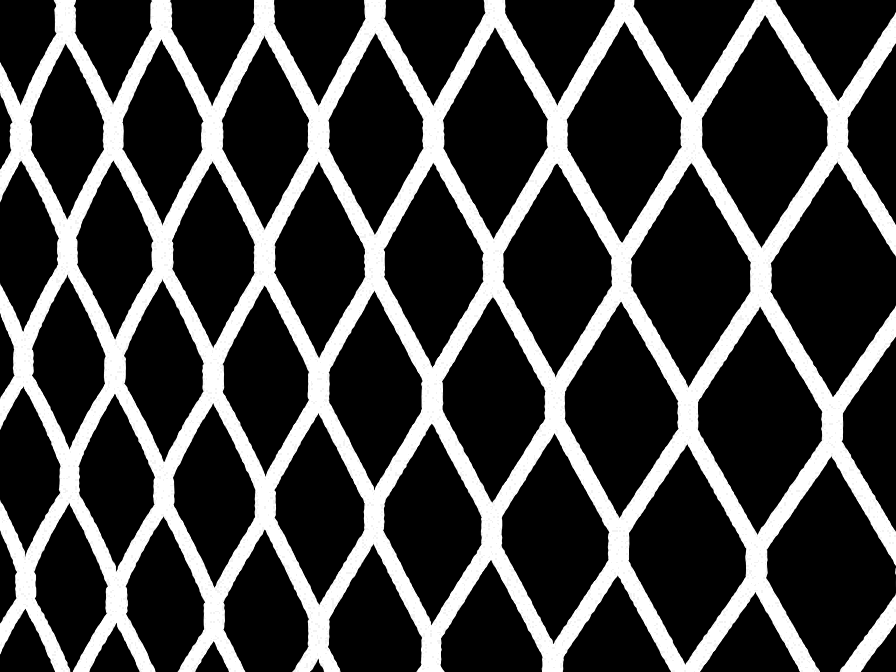
Write a Shadertoy shader that draws this pattern.

```glsl
float hash(vec2 p) {
    vec3 q = fract(p.xyx * vec3(0.1031, 0.1030, 0.0973));
    q += dot(q, q.yzx + 33.33);
    return fract((q.x + q.y) * q.z);
}

float noise(vec2 p) {
    vec2 i = floor(p), f = fract(p);
    f = f * f * (3.0 - 2.0 * f);
    return mix(mix(hash(i), hash(i + vec2(1, 0)), f.x),
               mix(hash(i + vec2(0, 1)), hash(i + vec2(1, 1)), f.x), f.y);
}

float segmentDistance(vec2 p, vec2 along) {
    return length(p - along * clamp(dot(p, along) / dot(along, along), 0.0, 1.0));
}

float roundedBox(vec2 p, vec2 halfSize, float radius) {
    vec2 q = abs(p) - halfSize + radius;
    return length(max(q, 0.0)) + min(max(q.x, q.y), 0.0) - radius;
}

// Signed distance to the wire mesh; pos has its origin at the upper left
float meshDistance(vec2 pos) {
    // Undo the perspective: mesh coordinates have one strand per unit cell
    vec2 tilt = vec2(0.0168, -0.004);
    mat2 axes = mat2(vec2(0.06587, -0.0038) + tilt.x * pos,
                     vec2(0.0019, 0.1705) + tilt.y * pos);
    vec2 mesh = inverse(axes) * (pos - vec2(0.03125, 0.2031));
    mat2 toCanvas = axes / (1.0 - dot(tilt, mesh));

    // Mirror alternate cells so each strand falls from left to right
    vec2 cell = floor(mesh);
    vec2 f = mesh - cell;
    float odd = mod(cell.x + cell.y, 2.0);
    float side = 1.0 - 2.0 * odd;
    f.x = mix(f.x, 1.0 - f.x, odd);
    toCanvas[0] *= side;

    // Strand between two knots, arched more where the mesh is far away
    float gap = 0.095;
    float t = clamp((f.y - gap) / (1.0 - 2.0 * gap), 0.0, 1.0);
    float arch = 0.28 * (1.0 - smoothstep(0.0, 0.65, pos.x)) * t * (1.0 - t);
    vec2 start = vec2(0.0, gap);
    float strand = segmentDistance(toCanvas * (f - start - vec2(arch, 0.0)),
                                   toCanvas * vec2(1.0, 1.0 - 2.0 * gap));
    strand -= 0.0104 + 0.0018 * pos.x;

    // Upright knot at the nearer end of the strand
    vec2 corner = vec2(step(1.0, f.x + f.y));
    vec2 knotId = cell + vec2(mix(corner.x, 1.0 - corner.x, odd), corner.y);
    float swell = 0.0012 * (hash(knotId + 40.0) - 0.5);
    float knot = roundedBox(toCanvas * (f - corner),
                            vec2(0.0155 + swell, 0.023 + 0.003 * pos.x), 0.009);
    return min(strand, knot);
}

void mainImage(out vec4 fragColor, in vec2 fragCoord) {
    vec2 pos = vec2(fragCoord.x, iResolution.y - fragCoord.y) / iResolution.y;
    float pixel = 1.0 / iResolution.y;

    // Slightly ragged wire edge
    float d = meshDistance(pos) + 0.0016 * (noise(pos * 210.0) - 0.5);
    float wire = 1.0 - smoothstep(-0.6 * pixel, 0.6 * pixel, d);

    // Faint grey grain, denser toward the edge
    float edge = smoothstep(-0.008, -0.001, d);
    float grain = step(0.92 - 0.2 * edge, hash(floor(pos * 384.0)));
    vec3 wireColor = vec3(1.0 - 0.05 * grain);
    fragColor = vec4(wireColor * wire, 1.0);
}
```
